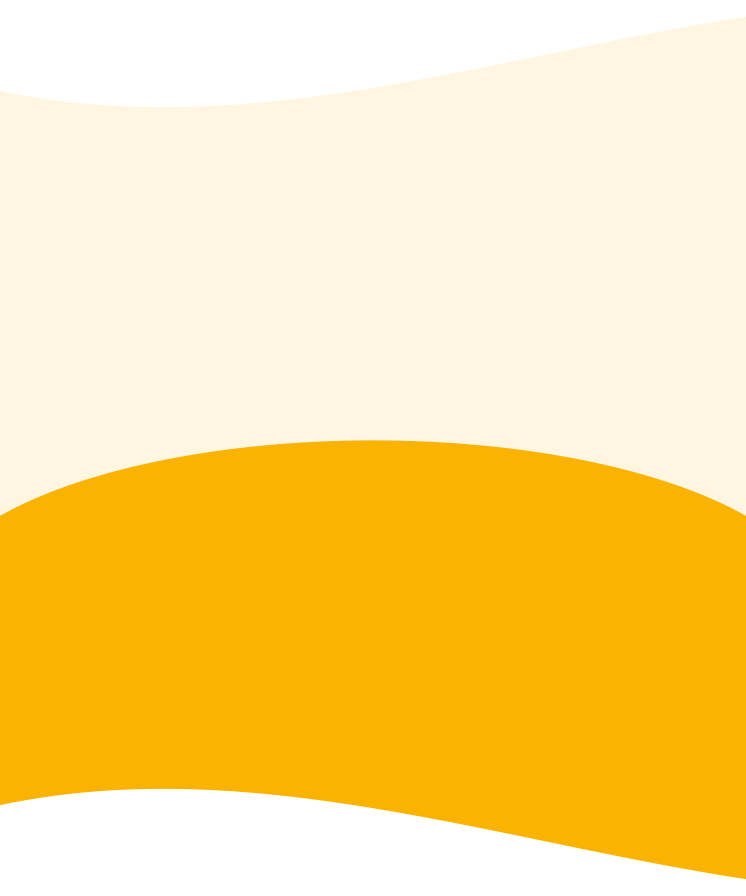
Write a WebGL 1 fragment shader that draws this background.

```glsl
precision highp float;
// Cream and gold bands with mirrored wavy margins and a broad dome between them.

uniform vec2 u_resolution;

const vec3 WHITE = vec3(1.0);
const vec3 CREAM = vec3(1.0, 0.965, 0.882);
const vec3 GOLD = vec3(0.98, 0.702, 0.0);

// Depth of the white margin as a cubic across the canvas
float marginDepth(float x) {
  return 0.1014 + x * (0.1767 + x * (-0.4748 + x * 0.2155));
}

// Height of the upper half of an ellipse
float domeHeight(float x, vec2 center, vec2 radii) {
  float t = (x - center.x) / radii.x;
  return center.y + radii.y * sqrt(max(1.0 - t * t, 0.0));
}

// Smooth coverage of the area below an edge
float below(float y, float edge, float pixel) {
  return clamp(0.5 + (edge - y) / pixel, 0.0, 1.0);
}

void main() {
  vec2 uv = gl_FragCoord.xy / u_resolution;
  float pixel = 1.0 / u_resolution.y;

  // Gold dome over cream
  float dome = domeHeight(uv.x, vec2(0.5, 0.32), vec2(0.6, 0.1885));
  vec3 color = mix(CREAM, GOLD, below(uv.y, dome, pixel));

  // White margins, mirrored top to bottom
  float depth = marginDepth(uv.x);
  float edgeDistance = min(uv.y, 1.0 - uv.y);
  color = mix(color, WHITE, below(edgeDistance, depth, pixel));

  gl_FragColor = vec4(color, 1.0);
}
```
